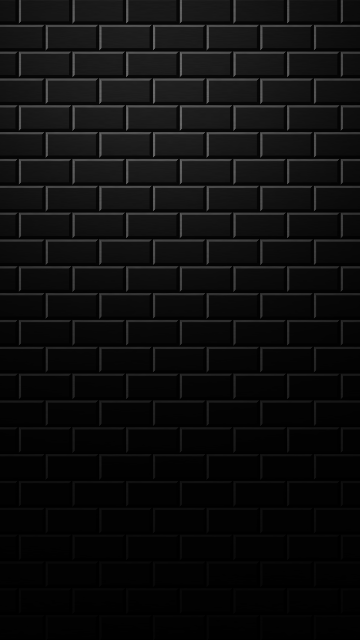
This texture is drawn by a Shadertoy shader. Its source:

```glsl
// Dark bevelled brick wall in running bond, lit by a soft lamp near the top.
// Each brick finds its nearest edge, which picks a lit or shaded mitred bevel;
// the lamp is a Gaussian falloff with gentler decay on the lit edges.
#define BRICKS vec2(6.71, 23.85)   // repeats across and down
#define OFFSET vec2(0.84, 0.90)    // shift of the first brick
#define JOINT 0.022                // half joint, in brick heights
#define BEVEL 0.105                // outer bevel limit, in brick heights
#define LAMP vec2(0.42, 0.14)      // lamp centre, measured from top left
#define LAMP_SIZE vec2(0.62, 0.31)
#define FACE_TONE 0.112
#define EDGE_TONE 0.40
#define WEAR 0.10

float hash(vec2 p) {
    p = fract(p * vec2(0.1031, 0.1130));
    p += dot(p, p.yx + 33.33);
    return fract((p.x + p.y) * p.x * 97.0);
}

float noise(vec2 p) {
    vec2 i = floor(p), f = fract(p);
    f = f * f * (3.0 - 2.0 * f);
    return mix(mix(hash(i), hash(i + vec2(1, 0)), f.x),
               mix(hash(i + vec2(0, 1)), hash(i + vec2(1, 1)), f.x), f.y);
}

void mainImage(out vec4 fragColor, in vec2 fragCoord) {
    vec2 uv = fragCoord / iResolution.xy;
    uv.y = 1.0 - uv.y;
    float aa = 0.6 * BRICKS.y / iResolution.y;

    // Running bond: every second row moves by half a brick
    vec2 wall = uv * BRICKS - OFFSET;
    float row = floor(wall.y);
    wall.x += 0.5 * mod(row, 2.0);
    vec2 id = floor(wall);
    vec2 local = fract(wall) * vec2(2.0, 1.0);

    // Distances to the lit (left, top) and shaded (right, bottom) edges
    vec2 lit = local;
    vec2 shaded = vec2(2.0, 1.0) - local;
    float litDist = min(lit.x, lit.y);
    float shadedDist = min(shaded.x, shaded.y);
    float edgeDist = min(litDist, shadedDist);

    // Lamp falloff
    vec2 fromLamp = (uv - LAMP) / LAMP_SIZE;
    float lamp = exp(-dot(fromLamp, fromLamp));
    float edgeLamp = pow(lamp, 0.45);

    // Brick face: slight tone change per brick and faint horizontal grain
    float grain = noise(wall * vec2(9.0, 26.0) + 40.0) - 0.5;
    float tone = 1.0 + WEAR * (hash(id + 60.0) - 0.5 + grain);
    float face = (FACE_TONE * lamp + 0.006) * tone;
    face *= 1.08 - 0.16 * local.y;

    // Mitred bevels: left is brightest, top a little softer
    float isLeft = smoothstep(-aa, aa, lit.y - lit.x);
    float isLit = smoothstep(-aa, aa, shadedDist - litDist);
    float highlight = EDGE_TONE * edgeLamp * mix(0.82, 1.0, isLeft) + 0.008;
    highlight *= 1.0 + WEAR * grain;
    float bevel = mix(face * 0.28, highlight, isLit);

    float shade = mix(bevel, face, smoothstep(BEVEL - aa, BEVEL + aa, edgeDist));
    shade = mix(face * 0.2, shade, smoothstep(JOINT - aa, JOINT + aa, edgeDist));
    fragColor = vec4(vec3(shade), 1.0);
}
```
